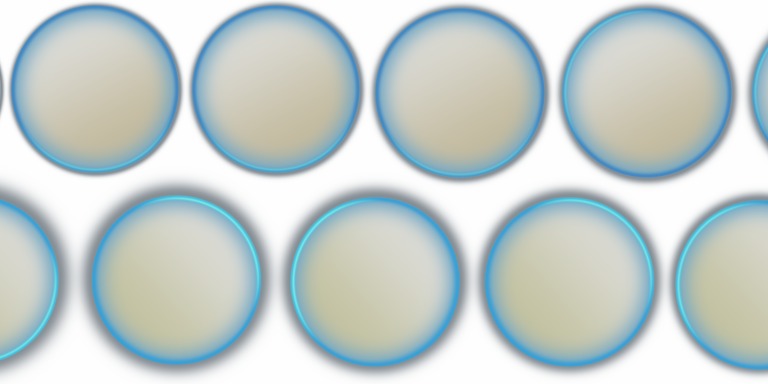
A WebGL 1 fragment shader for this pattern:

```glsl
precision highp float;

uniform vec2 u_resolution;

// Lengths are fractions of the canvas height
#define RADIUS 0.2205
#define GLOW_WIDTH 0.041
#define RIM_WIDTH 0.0075
#define GLINT_WIDTH 0.0036
#define SHADOW_ALPHA 0.62
#define PAPER vec3(0.995)
#define PEARL vec3(0.86, 0.86, 0.84)
#define SAND vec3(0.765, 0.73, 0.62)
#define OLIVE vec3(0.765, 0.76, 0.63)
#define GLOW_BLUE vec3(0.46, 0.66, 0.77)
#define GLINT_CYAN vec3(0.38, 0.87, 0.86)

float hash(vec2 p) {
    vec3 q = fract(vec3(p.xyx) * 0.1031);
    q += dot(q, q.yzx + 33.33);
    return fract((q.x + q.y) * q.z);
}

vec2 direction(float angle) {
    return vec2(cos(angle), sin(angle));
}

float bell(float x, float width) {
    float k = x / width;
    return exp(-k * k);
}

// Spacing widens along the upper row and tightens along the lower one
vec2 discCenter(float i, float lower) {
    float late = step(1.5, i);
    vec2 top = vec2(0.2474 + i * (0.4674 + 0.0039 * i), 0.768 - 0.010 * late);
    vec2 bottom = vec2(-0.0677 + i * (0.5326 - 0.0052 * i),
                       0.271 - 0.005 * late - 0.008 * step(3.5, i));
    return mix(top, bottom, lower);
}

// Angle at which the bright arc sits on the rim
float glintAngle(float i, float lower) {
    float top = mix(-1.5, 2.6, step(2.5, i));
    float evenAngle = mix(-0.8, 2.75, step(0.5, i));
    float bottom = mix(evenAngle, 0.85, mod(i, 2.0));
    return mix(top, bottom, lower);
}

vec3 drawDisc(vec3 base, vec2 p, float i, float lower, float pixel) {
    float vary = hash(vec2(i + 5.0, lower * 7.0 + 2.0));
    float radius = RADIUS - 0.0025 * (1.0 - lower) * (1.0 - step(1.5, i));
    float dist = length(p);
    float depth = radius - dist;
    vec2 normal = p / max(dist, 0.0001);

    // Soft shadow outside the edge
    float blur = mix(0.0085 + 0.0018 * i, 0.034 - 0.0042 * i, lower);
    vec2 offset = mix(vec2(0.002, -0.002), vec2(0.0, 0.003), lower);
    float outside = max(length(p - offset) - radius, 0.0);
    vec3 color = mix(base, vec3(0.24, 0.29, 0.33),
                     SHADOW_ALPHA * bell(outside, blur));

    // Face shaded towards the light
    vec2 light = direction(mix(2.05, 0.72, lower));
    float lit = 0.5 + 0.5 * dot(p, light) / radius;
    vec3 face = mix(mix(SAND, OLIVE, lower), PEARL,
                    smoothstep(0.08, 0.9, lit) * (0.88 + 0.12 * vary));

    // Blue glow spreading inwards from the rim
    face = mix(face, GLOW_BLUE, 0.92 * bell(depth, GLOW_WIDTH));

    // Saturated rim, heavier opposite the glint
    float facing = dot(normal, direction(glintAngle(i, lower)));
    vec3 rimColor = mix(vec3(0.24, 0.52, 0.76), vec3(0.20, 0.62, 0.84), lower);
    rimColor = mix(vec3(0.62), rimColor, max(lower, step(-0.5, i)));
    float rimWidth = RIM_WIDTH * (1.0 + 0.5 * lower * max(-facing, 0.0));
    face = mix(face, rimColor, 0.9 * bell(depth - 0.004, rimWidth));

    // Thin cyan glint along part of the rim
    float arc = smoothstep(0.25, 0.9, facing) * mix(0.45, 0.9, lower);
    arc *= 0.8 + 0.2 * vary;
    face = mix(face, GLINT_CYAN, 0.5 * arc * bell(depth - 0.004, RIM_WIDTH));
    face = mix(face, GLINT_CYAN + 0.08,
               arc * bell(depth - 0.008, GLINT_WIDTH));

    return mix(color, face, smoothstep(-pixel, pixel, depth));
}

void main() {
    vec2 uv = gl_FragCoord.xy / u_resolution.y;
    float pixel = 0.75 / u_resolution.y;
    vec3 color = PAPER;
    for (int row = 0; row < 2; row++) {
        float lower = float(row);
        for (int n = -1; n < 5; n++) {
            float i = float(n);
            color = drawDisc(color, uv - discCenter(i, lower), i, lower, pixel);
        }
    }
    gl_FragColor = vec4(color, 1.0);
}
```
